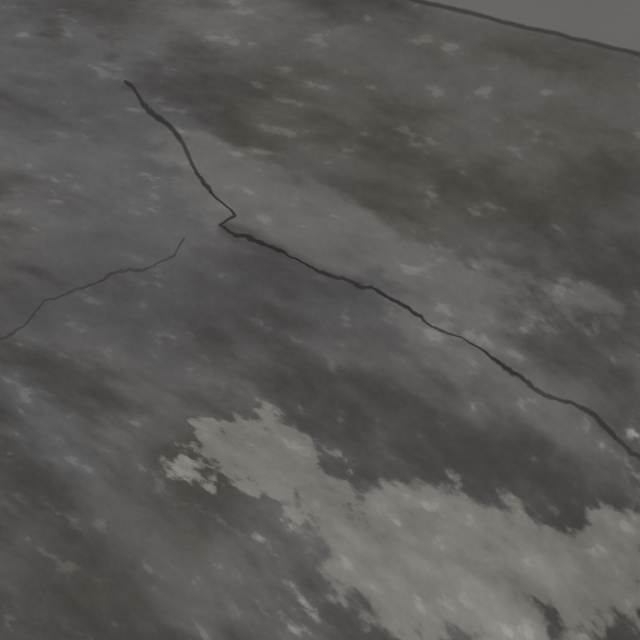
Write a WebGL 2 fragment shader that draws this texture.

```glsl
#version 300 es
precision highp float;
uniform vec2 u_resolution;
out vec4 fragColor;

float hash(vec2 cell) {
  vec3 h = fract(vec3(cell.xyx) * vec3(0.1031, 0.1030, 0.0973));
  h += dot(h, h.yzx + 33.33);
  return fract((h.x + h.y) * h.z);
}

float noise(vec2 p) {
  vec2 i = floor(p), f = fract(p);
  f = f * f * (3.0 - 2.0 * f);
  return mix(mix(hash(i), hash(i + vec2(1, 0)), f.x),
             mix(hash(i + vec2(0, 1)), hash(i + vec2(1, 1)), f.x), f.y);
}

// Layered noise, centred on zero
float fbm(vec2 p) {
  float sum = 0.0, weight = 0.5;
  for (int i = 0; i < 6; i++) {
    sum += weight * (noise(p) - 0.5);
    p = mat2(1.6, 1.2, -1.2, 1.6) * p + 7.3;
    weight *= 0.53;
  }
  return sum;
}

// Layered noise that keeps its stretch direction
float streaks(vec2 p) {
  float sum = 0.0, weight = 0.5;
  for (int i = 0; i < 5; i++) {
    sum += weight * (noise(p) - 0.5);
    p = p * 2.03 + vec2(13.7, 5.1);
    weight *= 0.56;
  }
  return sum;
}

float segmentDistance(vec2 p, vec2 a, vec2 b) {
  vec2 ab = b - a;
  return length(p - a - ab * clamp(dot(p - a, ab) / dot(ab, ab), 0.0, 1.0));
}

// Soft capsule-shaped coverage with an edge pushed around by rough
float patchMask(vec2 p, vec2 a, vec2 b, float reach, float soft, float rough) {
  return smoothstep(-soft, soft, reach - segmentDistance(p, a, b) + rough);
}

float crackMask(vec2 p, vec2 path[7], float width) {
  float d = 1.0;
  for (int i = 0; i < 6; i++) d = min(d, segmentDistance(p, path[i], path[i + 1]));
  return 1.0 - smoothstep(width * 0.3, width + 0.0015, d);
}

void main() {
  vec2 p = gl_FragCoord.xy / u_resolution;

  // Streak space: flatter and finer towards the far edge
  vec2 s = vec2(p.x - 0.3 * p.y, (p.y + p.x * mix(0.65, 0.15, p.y)) * (1.0 + 0.4 * p.y));
  float broad = streaks(s * vec2(4.0, 8.0) + 3.0);
  float ragged = streaks(s * vec2(11.0, 22.0) + 41.0);
  float fine = fbm(s * vec2(28.0, 42.0) + 17.0);
  vec2 q = p + 0.16 * vec2(fbm(p * 5.0 + 9.0), fbm(p * 5.0 + 60.0));
  float edge = 0.13 * broad + 0.10 * ragged;

  // Mottled floor
  vec3 color = mix(vec3(0.275, 0.265, 0.26), vec3(0.405, 0.40, 0.395),
                   smoothstep(-0.32, 0.32, broad + 0.4 * ragged));

  // Cool worn areas
  float worn = patchMask(q, vec2(0.0, 0.92), vec2(0.28, 0.76), 0.13, 0.08, edge);
  color = mix(color, vec3(0.37, 0.37, 0.375), 0.65 * worn);
  float slate = patchMask(q, vec2(0.05, 0.57), vec2(0.58, 0.53), 0.07, 0.06, edge);
  color = mix(color, vec3(0.315, 0.31, 0.315), 0.7 * slate);

  // Brown damp stains
  float stain = patchMask(q, vec2(0.46, 0.85), vec2(0.95, 0.85), 0.085, 0.035, edge);
  stain = max(stain, patchMask(q, vec2(0.60, 0.69), vec2(0.92, 0.74), 0.10, 0.035, edge));
  vec3 stainColor = mix(vec3(0.275, 0.26, 0.245), vec3(0.355, 0.345, 0.33),
                        smoothstep(-0.2, 0.28, broad + 0.3 * ragged));
  color = mix(color, stainColor, 0.9 * stain);
  float soil = patchMask(q, vec2(0.31, 0.26), vec2(0.15, 0.08), 0.09, 0.05, edge * 1.3);
  soil = max(soil, patchMask(q, vec2(0.10, 0.97), vec2(0.20, 0.98), 0.025, 0.02, edge));
  color = mix(color, vec3(0.28, 0.265, 0.25), 0.75 * soil);

  // Pale bare patches
  float pale = patchMask(q, vec2(0.36, 0.75), vec2(0.52, 0.62), 0.06, 0.018, edge * 0.7);
  pale = max(pale, patchMask(q, vec2(0.64, 0.53), vec2(0.96, 0.51), 0.045, 0.025, edge));
  color = mix(color, vec3(0.415, 0.41, 0.40) + 0.08 * ragged, 0.8 * pale);
  float wash = patchMask(p, vec2(0.02, 0.40), vec2(0.29, 0.09), 0.04, 0.045, edge * 0.6);
  color = mix(color, mix(vec3(0.37, 0.38, 0.39), vec3(0.40, 0.385, 0.37), p.x * 3.0), 0.75 * wash);

  // Flaking plaster, spreading towards the near corner
  float flake = 0.17 * ragged + 0.11 * fine + 0.10 * broad;
  float plaster = patchMask(q, vec2(0.37, 0.32), vec2(0.62, 0.18), 0.055, 0.014, flake);
  plaster = max(plaster, patchMask(q, vec2(0.64, 0.15), vec2(1.0, 0.10), 0.11, 0.03, flake * 1.3));
  color = mix(color, vec3(0.48, 0.47, 0.45) + 0.16 * ragged + 0.10 * broad, 0.88 * plaster);

  // Scuffs and surface grain
  float scuff = smoothstep(0.16, 0.34, fine + 0.35 * ragged);
  color += 0.05 * scuff + 0.05 * fine + 0.012 * (noise(p * 190.0) - 0.5);

  // Cracks with a damp rim
  vec2 c = p + 0.022 * vec2(fbm(p * 22.0), fbm(p * 22.0 + 31.0));
  float rim = patchMask(c, vec2(0.35, 0.64), vec2(0.56, 0.556), 0.009, 0.012, 0.03 * ragged);
  color = mix(color, vec3(0.255, 0.245, 0.24), 0.65 * rim);
  vec2 upper[7] = vec2[7](vec2(0.20, 0.87), vec2(0.24, 0.825), vec2(0.285, 0.775),
    vec2(0.32, 0.715), vec2(0.37, 0.66), vec2(0.34, 0.645), vec2(0.45, 0.60));
  vec2 lower[7] = vec2[7](vec2(0.45, 0.60), vec2(0.56, 0.555), vec2(0.66, 0.505),
    vec2(0.77, 0.44), vec2(0.84, 0.39), vec2(0.93, 0.345), vec2(1.01, 0.27));
  vec2 side[7] = vec2[7](vec2(0.29, 0.63), vec2(0.27, 0.595), vec2(0.20, 0.575),
    vec2(0.13, 0.56), vec2(0.07, 0.53), vec2(0.03, 0.485), vec2(-0.01, 0.47));
  float width = 0.0012 + 0.004 * noise(p * 17.0);
  float crack = max(crackMask(c, upper, width), crackMask(c, lower, width));
  crack = max(crack * (0.45 + 0.5 * noise(p * 13.0 + 5.0)), 0.4 * crackMask(c, side, 0.0015));
  color = mix(color, vec3(0.17, 0.16, 0.155), crack);

  // Smooth slab beyond a dark joint
  float joint = (p.y - 1.0 + 0.243 * (p.x - 0.65)) + 0.006 * fbm(p * 30.0);
  vec3 slab = vec3(0.405, 0.40, 0.385) + 0.025 * broad;
  color = mix(color, slab, smoothstep(-0.002, 0.003, joint));
  color = mix(color, vec3(0.22, 0.21, 0.205), 0.75 * (1.0 - smoothstep(0.001, 0.006, abs(joint))));

  fragColor = vec4(color, 1.0);
}
```
